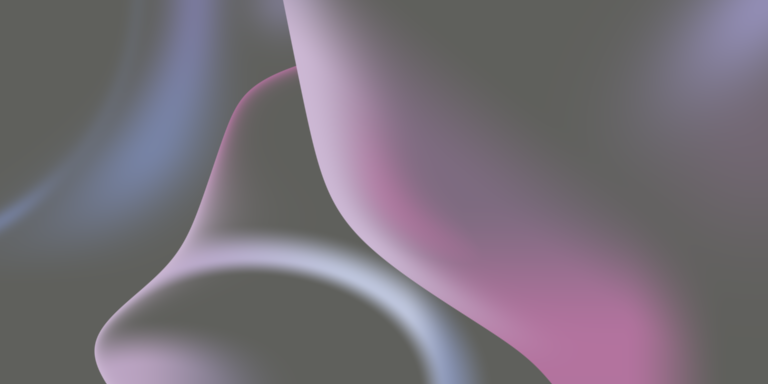
Write a Shadertoy shader that draws this background.

```glsl
const vec3 GREY = vec3(0.373, 0.376, 0.36);
const vec3 BLUE = vec3(0.47, 0.52, 0.66);
const vec3 VIOLET = vec3(0.58, 0.56, 0.72);
const vec3 ICE = vec3(0.74, 0.77, 0.86);
const vec3 LAVENDER = vec3(0.80, 0.72, 0.83);
const vec3 PINK = vec3(0.70, 0.45, 0.62);
const vec3 MAUVE = vec3(0.49, 0.42, 0.50);

float bell(float x, float width) {
    float t = x / width;
    return exp(-t * t);
}

float fall(float lo, float hi, float x) {
    return 1.0 - smoothstep(lo, hi, x);
}

// Smooth ramp: zero for negative t, slope one for positive t
float softRamp(float t, float width) {
    return width * log(1.0 + exp(t / width));
}

float sheetEdge(float y) {
    return 0.737 + 0.2 * (1.0 - y)
         + 1.45 * softRamp(0.39 - y, 0.07)
         - 0.9 * softRamp(0.07 - y, 0.03);
}

float foldEdge(float y) {
    return 0.55 + 0.33 * (y - 0.55)
         + 4.5 * softRamp(y - 0.82, 0.035)
         - 1.22 * softRamp(0.31 - y, 0.045)
         + 2.4 * softRamp(0.115 - y, 0.05);
}

// Horizontal offset from an edge, corrected by the edge slope
float edgeDistance(float x, float edge, float edgeAbove, float stepY) {
    float slope = (edgeAbove - edge) / stepY;
    return (x - edge) / sqrt(1.0 + slope * slope);
}

float ellipse(vec2 p, vec2 center, vec2 radii) {
    return length((p - center) / radii) - 1.0;
}

vec3 backdrop(vec2 p) {
    vec3 color = GREY;

    // Concentric blue arcs
    float radius = length(p - vec2(-0.35, 1.04));
    float width = mix(0.13, 0.075, smoothstep(0.5, 1.0, p.y));
    float streak = bell(radius - 0.86, width) * smoothstep(0.24, 0.62, p.y);
    vec3 streakColor = mix(BLUE, vec3(0.48, 0.48, 0.62), smoothstep(0.6, 1.0, p.y));
    color = mix(color, streakColor, 0.95 * streak);
    float arc = bell(radius - 0.71, 0.025);
    color = mix(color, BLUE, arc * mix(0.75, 0.16, smoothstep(0.0, 0.2, p.x)));
    color = mix(color, VIOLET, 0.5 * bell(length(p - vec2(0.74, 1.0)), 0.09));

    // Diagonal glow in the upper right corner
    vec2 q = p - vec2(2.0, 1.0);
    float along = (q.x + q.y) * 0.707;
    float across = (q.x - q.y) * 0.707;
    color = mix(color, MAUVE, 0.6 * bell(length(p - vec2(1.97, 0.65)), 0.27));
    return mix(color, VIOLET, 0.95 * bell(along, 0.32) * bell(across, 0.14));
}

vec3 foldColor(vec2 p, float depth) {
    // Pale band around a dark oval
    float oval = ellipse(p, vec2(0.651, -0.029), vec2(0.456, 0.32));
    float band = smoothstep(-0.03, 0.12, oval) * fall(0.12, 0.4, oval);
    vec3 bandColor = mix(vec3(0.70, 0.64, 0.77), ICE, smoothstep(0.45, 0.95, p.x));
    bandColor = mix(bandColor, BLUE, 0.8 * smoothstep(1.05, 1.2, p.x));
    vec3 color = mix(GREY, bandColor, band);

    // Glow at the foot
    float foot = fall(-0.55, 0.12, ellipse(p, vec2(0.39, -0.04), vec2(0.41, 0.19)));
    vec3 footColor = mix(vec3(0.73, 0.64, 0.76), VIOLET, smoothstep(0.35, 0.75, p.x));
    color = mix(color, footColor, foot * fall(0.3, 0.85, p.x));

    // Lit rim
    float rimWidth = 0.018 + 0.035 * bell(p.y - 0.42, 0.16);
    vec3 rimColor = mix(LAVENDER, PINK, smoothstep(0.35, 0.75, p.y));
    return mix(color, rimColor, 0.95 * exp(-max(depth, 0.0) / rimWidth));
}

vec3 sheetColor(vec2 p, float depth, vec3 behind) {
    // Mauve body warming to pink below and beside the lit edge
    float crease = 0.8 * bell(depth - 0.12, 0.09) * bell(p.y - 0.5, 0.25);
    float warmth = max(fall(0.1, 0.5, p.y), crease);
    vec3 color = mix(MAUVE, PINK, warmth);

    // Lavender light along the edge
    float width = mix(0.06, 0.18, smoothstep(0.2, 1.0, p.y));
    float light = bell(depth, width) * smoothstep(0.02, 0.38, p.y);
    color = mix(color, LAVENDER, light);

    // Far side dissolves
    float outer = dot(p, vec2(0.628, 0.778)) - 1.35;
    float cover = fall(-0.2, 0.1, outer) * fall(1.62, 1.9, p.x);
    return mix(behind, color, cover);
}

void mainImage(out vec4 fragColor, in vec2 fragCoord) {
    vec2 p = fragCoord / iResolution.y;
    float pixel = 1.0 / iResolution.y;
    float stepY = 0.002;

    float fold = edgeDistance(p.x, foldEdge(p.y), foldEdge(p.y + stepY), stepY);
    float sheet = edgeDistance(p.x, sheetEdge(p.y), sheetEdge(p.y + stepY), stepY);

    // Layers from back to front
    vec3 back = backdrop(p);
    vec3 color = mix(back, foldColor(p, fold), smoothstep(-pixel, pixel, fold));
    color = mix(color, sheetColor(p, sheet, back), smoothstep(-pixel, pixel, sheet));
    fragColor = vec4(color, 1.0);
}
```
